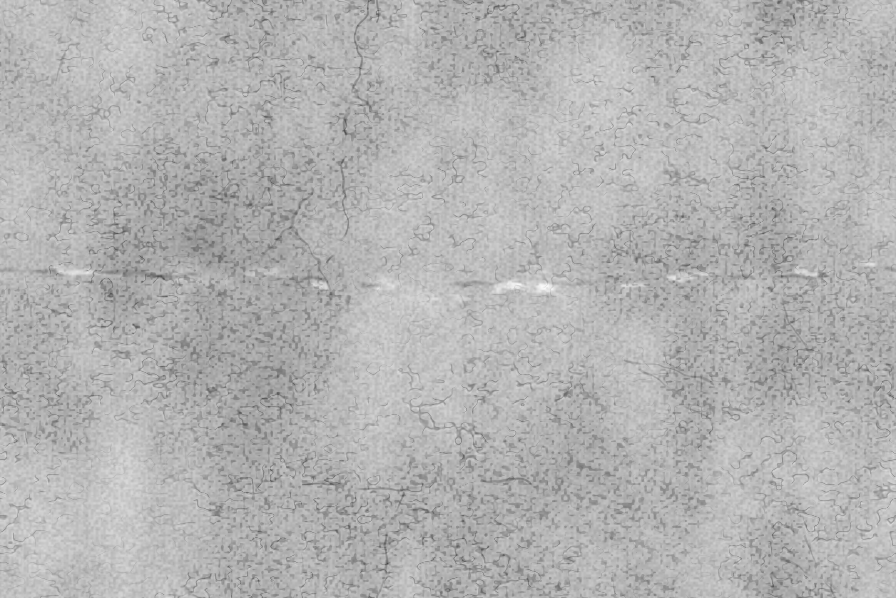
Reproduce this texture procedurally as a Shadertoy shader.

```glsl
// Seamless weathered grey concrete wall with wrinkled plaster, hairline cracks and a chipped joint.

const float TAU = 6.2831853;
const float BASE_GREY = 0.737;

float hash(vec2 p) {
    return fract(sin(dot(p, vec2(127.1, 311.7))) * 43758.5453);
}

// Value noise that wraps after a whole number of cells.
float noise(vec2 uv, vec2 cells, float seed) {
    vec2 p = uv * cells;
    vec2 i = floor(p);
    vec2 f = p - i;
    f = f * f * (3.0 - 2.0 * f);
    vec2 lo = mod(i, cells) + seed * 17.0;
    vec2 hi = mod(i + 1.0, cells) + seed * 17.0;
    return mix(mix(hash(lo), hash(vec2(hi.x, lo.y)), f.x),
               mix(hash(vec2(lo.x, hi.y)), hash(hi), f.x), f.y);
}

float fbm(vec2 uv, vec2 cells, int octaves, float seed) {
    float sum = 0.0, total = 0.0, amp = 0.5;
    for (int k = 0; k < octaves; k++) {
        sum += amp * noise(uv, cells, seed + float(k));
        total += amp;
        amp *= 0.5;
        cells *= 2.0;
    }
    return sum / total;
}

// Short curved wrinkles: broken contour lines of a noise field.
float wrinkles(vec2 uv, vec2 cells, float seed) {
    float field = fbm(uv, cells, 2, seed);
    float breaks = smoothstep(0.38, 0.6, noise(uv, floor(cells * 0.8), seed + 5.0));
    return (1.0 - smoothstep(0.0, 0.075, abs(field - 0.5))) * breaks;
}

// Distance to a segment, measured across the wrapping edges.
float segmentDistance(vec2 uv, vec2 a, vec2 b, vec2 aspect) {
    vec2 d = (fract(uv - 0.5 * (a + b) + 0.5) - 0.5) * aspect;
    vec2 halfSpan = 0.5 * (b - a) * aspect;
    float t = clamp(dot(d, halfSpan) / dot(halfSpan, halfSpan), -1.0, 1.0);
    return length(d - halfSpan * t);
}

// Hairline crack that walks from a start point, turning a little at each step.
float crack(vec2 uv, vec2 start, float heading, int steps, float seed, vec2 aspect) {
    const float stepLength = 0.075;
    float nearest = 1.0;
    vec2 a = start;
    for (int k = 0; k < steps; k++) {
        float turn = (hash(vec2(seed, float(k))) - 0.5) * 0.7;
        vec2 b = a + stepLength * vec2(cos(heading + turn), sin(heading + turn)) / aspect;
        nearest = min(nearest, segmentDistance(uv, a, b, aspect));
        a = b;
    }
    return 1.0 - smoothstep(0.0005, 0.003, nearest);
}

float allCracks(vec2 uv, vec2 aspect) {
    vec2 wander = vec2(fbm(uv, vec2(30.0, 20.0), 3, 61.0), fbm(uv, vec2(30.0, 20.0), 3, 67.0));
    vec2 p = uv + 0.024 * (wander - 0.5);
    // Long upright cracks and one rising branch
    float mask = crack(p, vec2(0.415, 1.0), -1.7, 6, 1.0, aspect);
    mask = max(mask, crack(p, vec2(0.388, 0.5), -1.7, 4, 2.0, aspect));
    mask = max(mask, crack(p, vec2(0.34, 0.19), 0.15, 5, 3.0, aspect));
    mask = max(mask, crack(p, vec2(0.45, 0.18), -1.9, 3, 4.0, aspect));
    // Scattered short cracks
    for (int k = 0; k < 8; k++) {
        float id = float(k) + 11.0;
        vec2 start = vec2(hash(vec2(id, 3.0)), hash(vec2(id, 8.0)));
        float heading = -1.5 + 2.4 * (hash(vec2(id, 5.0)) - 0.5);
        mask = max(mask, 0.65 * crack(p, start, heading, 2, id, aspect));
    }
    return mask * smoothstep(0.25, 0.55, noise(uv, vec2(36.0, 24.0), 71.0));
}

// Brightness change of the ragged horizontal joint.
float joint(vec2 uv) {
    float ragged = 0.028 * (fbm(uv, vec2(26.0, 18.0), 3, 81.0) - 0.5);
    float v = uv.y - 0.53 - 0.01 * cos(TAU * uv.x) + ragged;
    v = fract(v + 0.5) - 0.5;
    float band = exp(-v * v / 0.0004);
    float chips = smoothstep(0.56, 0.78, fbm(uv, vec2(28.0, 44.0), 3, 85.0));
    float plaster = smoothstep(0.45, 0.75, noise(uv, vec2(13.0, 9.0), 89.0));
    float gaps = smoothstep(0.4, 0.65, noise(uv, vec2(34.0, 20.0), 93.0));
    float groove = (1.0 - smoothstep(0.0, 0.006, abs(v - 0.004))) * gaps;
    float shade = exp(-pow((v - 0.035) / 0.035, 2.0));
    return band * (0.2 * chips + 0.075 * plaster) - 0.13 * groove - 0.022 * shade;
}

void mainImage(out vec4 fragColor, in vec2 fragCoord) {
    vec2 uv = fragCoord / iResolution.xy;
    vec2 aspect = vec2(iResolution.x / iResolution.y, 1.0);

    // Broad stains, upright streaks and one darker column
    float stain = fbm(uv, vec2(7.0, 5.0), 5, 1.0) - 0.5;
    float streak = fbm(uv, vec2(22.0, 4.0), 3, 13.0) - 0.5;
    float column = pow(0.5 + 0.5 * cos(TAU * (uv.x - 0.28)), 2.0);
    float grey = BASE_GREY + 0.2 * stain + 0.1 * streak - 0.035 * column;

    // Wrinkled skin with a lit lower lip
    float rough = smoothstep(0.3, 0.62, fbm(uv, vec2(8.0, 6.0), 3, 23.0));
    vec2 wrinkleCells = vec2(84.0, 76.0);
    float crease = wrinkles(uv, wrinkleCells, 31.0);
    float lip = wrinkles(uv + vec2(0.001, 0.004), wrinkleCells, 31.0);
    grey -= (0.17 * crease - 0.045 * lip) * mix(0.3, 1.0, rough);

    // Pits gather in the dirty areas, fine grain lies everywhere
    float dirt = smoothstep(0.12, -0.12, stain + 0.5 * streak - 0.1 * column);
    float pits = smoothstep(0.55, 0.88, noise(uv, vec2(290.0, 210.0), 41.0));
    grey -= 0.14 * pits * mix(0.25, 1.0, dirt);
    grey += 0.095 * (noise(uv, vec2(360.0, 240.0), 47.0) - 0.5);

    grey += joint(uv);
    grey -= 0.17 * allCracks(uv, aspect);
    fragColor = vec4(vec3(clamp(grey, 0.0, 1.0)), 1.0);
}
```
